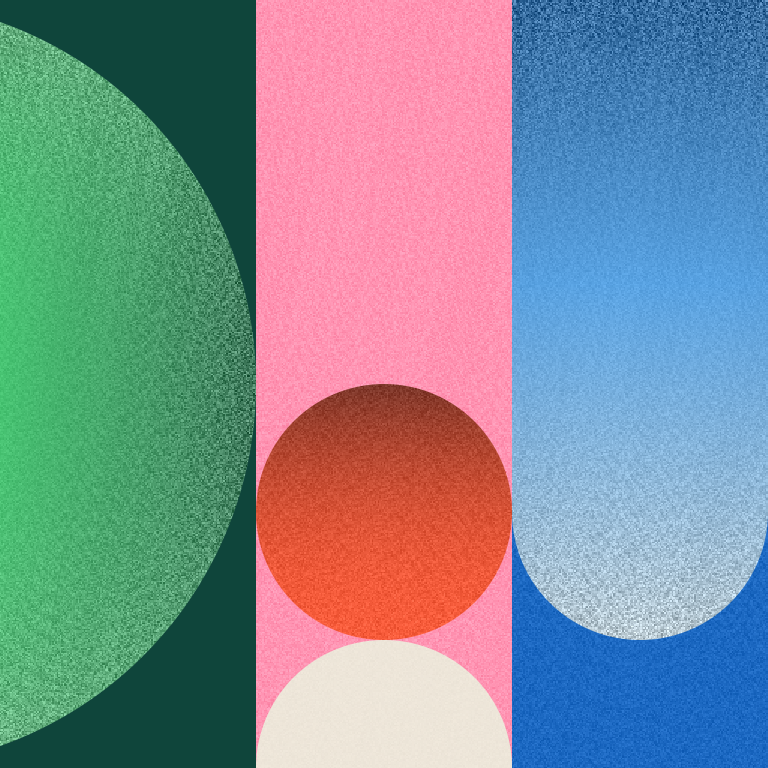
This background is drawn by a WebGL 2 fragment shader. Its source:

```glsl
#version 300 es
precision highp float;

uniform vec2 u_resolution;
out vec4 outColor;

// Layout, in canvas units
const float COLUMN = 1.0 / 3.0;
const float SMALL_RADIUS = COLUMN * 0.5;
const float BIG_RADIUS = 0.5;
const vec2 BIG_CENTER = vec2(COLUMN - BIG_RADIUS, 0.5);
const vec2 BALL_CENTER = vec2(0.5, COLUMN);
const vec2 DOME_CENTER = vec2(0.5, 0.0);
const vec2 CAPSULE_CENTER = vec2(1.0 - SMALL_RADIUS, COLUMN);
const float CAPSULE_GLOW_Y = 0.63;

// Colours
const vec3 FOREST = vec3(0.06, 0.27, 0.23);
const vec3 PINK = vec3(1.0, 0.58, 0.70);
const vec3 COBALT = vec3(0.11, 0.41, 0.76);
const vec3 CREAM = vec3(0.93, 0.90, 0.85);
const vec3 LEAF = vec3(0.28, 0.77, 0.45);
const vec3 MOSS = vec3(0.27, 0.49, 0.38);
const vec3 SAGE = vec3(0.42, 0.68, 0.51);
const vec3 ORANGE = vec3(0.97, 0.36, 0.23);
const vec3 RUST = vec3(0.48, 0.21, 0.16);
const vec3 SKY = vec3(0.35, 0.64, 0.89);
const vec3 STEEL = vec3(0.21, 0.42, 0.62);
const vec3 MIST = vec3(0.73, 0.79, 0.82);

// Grain
const float GRAIN_CELLS = 512.0;
const float FLAT_GRAIN = 0.07;
const float BALL_GRAIN = 0.08;
const float SOFT_GRAIN = 0.05;
const float ROUGH_GRAIN = 0.24;

float hash(vec2 p) {
    return fract(sin(dot(p, vec2(12.9898, 78.233))) * 43758.5453);
}

// Triangular noise from -1 to 1
float grainNoise(vec2 p) {
    vec2 cell = floor(p * GRAIN_CELLS);
    return hash(cell) + hash(cell + 37.3) - 1.0;
}

// Antialiased coverage of a signed distance
float coverage(float d) {
    return clamp(0.5 - d * min(u_resolution.x, u_resolution.y), 0.0, 1.0);
}

float circle(vec2 p, vec2 center, float radius) {
    return length(p - center) - radius;
}

// Column open at the top with a round lower end
float capsule(vec2 p) {
    vec2 q = p - CAPSULE_CENTER;
    return length(vec2(q.x, min(q.y, 0.0))) - SMALL_RADIUS;
}

vec3 bigDiscColor(vec2 p, float grain) {
    float across = clamp(p.x / COLUMN, 0.0, 1.0);
    float rise = abs(p.y - BIG_CENTER.y) / BIG_RADIUS;
    vec3 color = mix(LEAF, MOSS, across);
    color = mix(color, SAGE, rise * rise);
    float spread = clamp(length(vec2(across, rise)), 0.0, 1.0);
    return color + grain * mix(SOFT_GRAIN, ROUGH_GRAIN, spread * spread);
}

vec3 ballColor(vec2 p, float grain) {
    float t = clamp((p.y - BALL_CENTER.y) / COLUMN + 0.5, 0.0, 1.0);
    return mix(ORANGE, RUST, t * t) + grain * BALL_GRAIN;
}

vec3 capsuleColor(vec2 p, float grain) {
    float bottom = CAPSULE_CENTER.y - SMALL_RADIUS;
    float down = clamp((CAPSULE_GLOW_Y - p.y) / (CAPSULE_GLOW_Y - bottom), 0.0, 1.0);
    float side = (p.x - CAPSULE_CENTER.x) / SMALL_RADIUS;
    float up = max(p.y - CAPSULE_GLOW_Y, 0.0) / (1.0 - CAPSULE_GLOW_Y);
    up = clamp(up + 0.06 * side * side * (1.0 - down), 0.0, 1.0);
    vec3 color = mix(mix(SKY, MIST, down), STEEL, up);
    float spread = max(up, down);
    return color + grain * mix(SOFT_GRAIN, ROUGH_GRAIN, spread * spread);
}

void main() {
    vec2 p = gl_FragCoord.xy / u_resolution;
    float grain = grainNoise(p);

    // Three columns
    vec3 pink = PINK + grain * FLAT_GRAIN * vec3(0.3, 1.2, 1.0);
    vec3 cobalt = COBALT + grain * FLAT_GRAIN;
    vec3 color = mix(FOREST, pink, coverage(COLUMN - p.x));
    color = mix(color, cobalt, coverage(2.0 * COLUMN - p.x));

    // Shapes
    color = mix(color, bigDiscColor(p, grain), coverage(circle(p, BIG_CENTER, BIG_RADIUS)));
    color = mix(color, CREAM + grain * 0.015, coverage(circle(p, DOME_CENTER, SMALL_RADIUS)));
    color = mix(color, ballColor(p, grain), coverage(circle(p, BALL_CENTER, SMALL_RADIUS)));
    color = mix(color, capsuleColor(p, grain), coverage(capsule(p)));

    outColor = vec4(clamp(color, 0.0, 1.0), 1.0);
}
```
